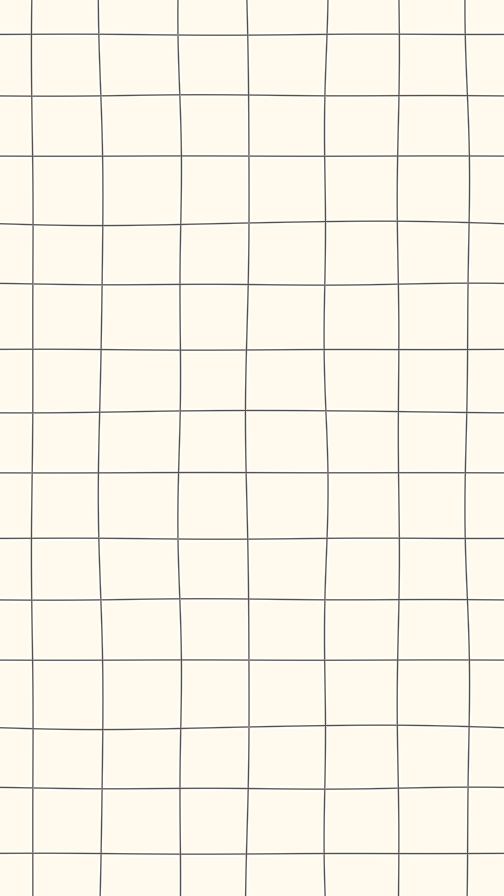
This pattern is drawn by a WebGL 2 fragment shader. Its source:

```glsl
#version 300 es
precision highp float;

uniform vec2 u_resolution;
out vec4 fragColor;

// Line centres, in a square tile 432 units wide
const float columnX[7] = float[](27.8, 86.4, 154.2, 212.2, 279.1, 341.5, 400.6);
const float rowY[8] = float[](29.6, 81.9, 133.8, 191.4, 243.7, 299.7, 352.8, 405.2);

// Hand wobble: weights of cos and sin for one and two waves per tile
const vec4 columnWobble[7] = vec4[](
    vec4(-0.52, -0.29, -0.05, -0.28),
    vec4(-1.80, 0.59, -0.33, -0.12),
    vec4(-0.99, 0.13, -0.68, -0.45),
    vec4(-0.80, 1.28, 0.22, 0.22),
    vec4(1.11, -0.08, 0.88, -0.45),
    vec4(0.51, -0.14, -0.05, 0.55),
    vec4(-1.55, 0.54, -0.53, -0.38));
const vec4 rowWobble[8] = vec4[](
    vec4(-0.30, 0.14, 0.20, -0.18),
    vec4(0.37, -0.11, -0.05, 0.35),
    vec4(0.0, 0.0, 0.0, 0.15),
    vec4(0.35, 1.82, 0.0, 0.20),
    vec4(-0.50, 0.08, -0.30, 0.40),
    vec4(-0.25, 0.10, 0.0, -0.20),
    vec4(1.0, 0.20, 0.05, 0.08),
    vec4(0.10, 0.0, 0.0, 0.10));

vec4 waves(float t) {
    float angle = 6.28319 * t / 432.0;
    return vec4(cos(angle), sin(angle), cos(2.0 * angle), sin(2.0 * angle));
}

// Distance to a line that repeats once per tile
float lineDistance(float position, float centre) {
    return abs(mod(position - centre + 216.0, 432.0) - 216.0);
}

// Share of a filter window that a stroke covers
float strokeCoverage(float dist, float width, float window) {
    float near = max(dist - 0.5 * window, -0.5 * width);
    float far = min(dist + 0.5 * window, 0.5 * width);
    return max(far - near, 0.0) / window;
}

void main() {
    // Tile units, measured down from the top edge
    float pixel = 432.0 / u_resolution.x;
    vec2 p = vec2(gl_FragCoord.x, u_resolution.y - gl_FragCoord.y) * pixel;

    vec4 wavesDown = waves(p.y);
    vec4 wavesAcross = waves(p.x);
    float nearest = 432.0;
    for (int i = 0; i < 7; i++) {
        float x = columnX[i] + dot(columnWobble[i], wavesDown);
        nearest = min(nearest, lineDistance(p.x, x));
    }
    for (int i = 0; i < 8; i++) {
        float y = rowY[i] + dot(rowWobble[i], wavesAcross);
        nearest = min(nearest, lineDistance(p.y, y));
    }

    vec3 paper = vec3(1.0, 0.98, 0.93);
    vec3 halo = vec3(1.0, 1.0, 0.97);
    vec3 ink = vec3(0.33, 0.31, 0.31);

    // Pale rim beside each stroke, then the ink
    float rim = 1.0 - smoothstep(2.0, 2.7, nearest);
    vec3 color = mix(paper, halo, rim);
    color = mix(color, ink, strokeCoverage(nearest, 1.15, 1.15 * pixel));
    fragColor = vec4(color, 1.0);
}
```
